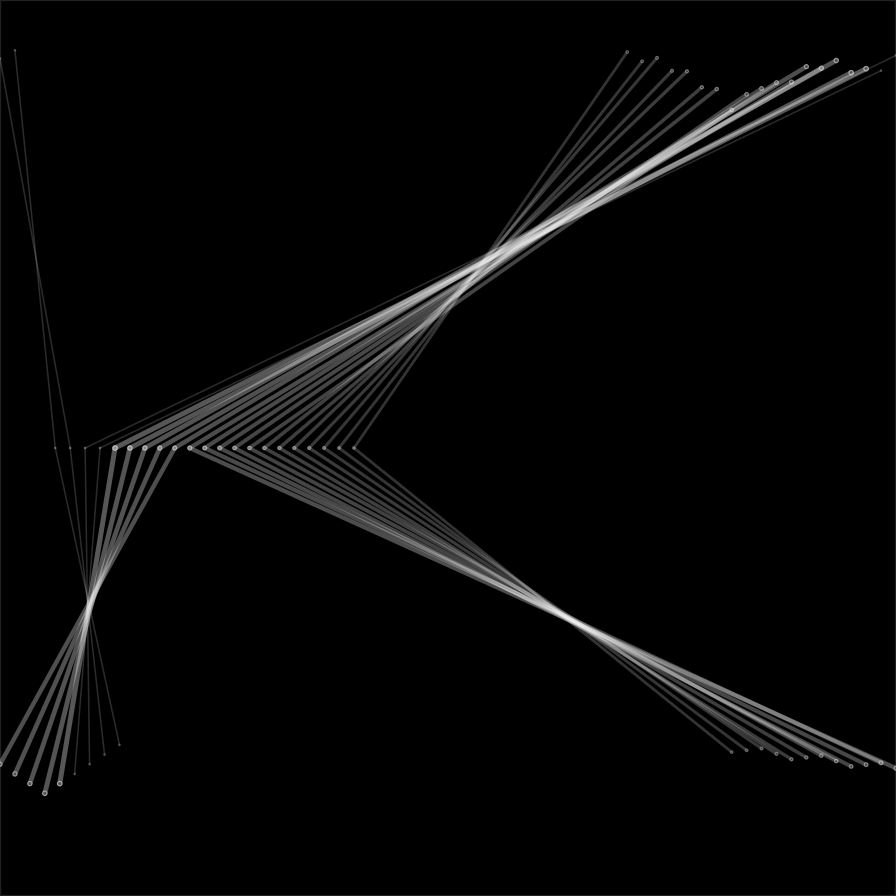
A Shadertoy shader for this background:

```glsl
// Fans of translucent white threads that cross in bright knots on black.
#define THREADS 21
#define STEPS 60.0        // columns across the canvas
#define ROW_START 0.0617  // x of the first node in the middle row
#define ROW_Y 0.5
#define THIN_COUNT 4.0    // faint threads at the left end
#define THIN_STYLE vec2(0.0017, 0.17)   // width, opacity
#define BOLD_STYLE vec2(0.0056, 0.34)
#define LIGHT_STYLE vec2(0.0031, 0.20)
#define RING_GAIN 1.5
#define FRAME_GRAY 0.13
#define PI 3.14159265

float bell(float x) { return exp(-x * x); }

// Column positions wrap around the canvas sides.
float columnX(float index) { return mod(index, STEPS + 1.0) / STEPS; }

// Upper ends: two humps, a small jolt and an alternating jitter.
vec2 upperEnd(float i) {
    float s = i - 12.0;
    float y = 0.940 - 0.0195 * bell((i - 4.0) / 1.8)
                    - 0.0495 * bell((i - 12.3) / 4.3)
                    - 0.0286 * s * bell(s)
                    + 0.004 * cos(PI * i);
    return vec2(columnX(62.0 - i), y);
}

// Lower ends: a V on the left fan, a rippled slope on the right fan.
vec2 lowerEnd(float i) {
    float leftY = 0.1146 + 0.0108 * abs(i - 5.0);
    float rightY = 0.1406 + 0.002 * (i - 8.0) - 0.004 * cos(0.5 * PI * i);
    return vec2(columnX(8.0 - i), i < 8.5 ? leftY : rightY);
}

float segmentDistance(vec2 p, vec2 a, vec2 b) {
    vec2 ab = b - a;
    float t = clamp(dot(p - a, ab) / dot(ab, ab), 0.0, 1.0);
    return length(p - a - ab * t);
}

// Smooth coverage of a stroke at distance d from its centre.
float stroke(float d, float width, float pixel) {
    return clamp((0.5 * width - d) / pixel + 0.5, 0.0, 1.0);
}

float ring(vec2 p, vec2 centre, float width, float pixel) {
    return stroke(abs(length(p - centre) - 0.45 * width), 0.0013, pixel);
}

// Lays translucent white over a gray value.
float lay(float base, float alpha) {
    return base + (1.0 - base) * min(alpha, 1.0);
}

void mainImage(out vec4 fragColor, in vec2 fragCoord) {
    vec2 p = fragCoord / iResolution.xy;
    float pixel = 1.0 / min(iResolution.x, iResolution.y);
    float gray = 0.0;

    // Hairline frame
    vec2 toEdge = min(p, 1.0 - p);
    gray += FRAME_GRAY * stroke(min(toEdge.x, toEdge.y), 0.0026, pixel);

    for (int k = 0; k < THREADS; k++) {
        float i = float(k);
        vec2 node = vec2(ROW_START + i / STEPS, ROW_Y);
        vec2 top = upperEnd(i);
        vec2 bottom = lowerEnd(i);
        float fade = (i - THIN_COUNT) / (float(THREADS - 1) - THIN_COUNT);
        vec2 style = i < THIN_COUNT ? THIN_STYLE
                                    : mix(BOLD_STYLE, LIGHT_STYLE, fade);

        // Two threads leave each node
        gray = lay(gray, style.y * stroke(segmentDistance(p, node, top), style.x, pixel));
        gray = lay(gray, style.y * stroke(segmentDistance(p, node, bottom), style.x, pixel));

        // Small rings on the node and on both ends
        float rings = max(ring(p, node, style.x, pixel),
                      max(ring(p, top, style.x, pixel), ring(p, bottom, style.x, pixel)));
        gray = lay(gray, RING_GAIN * style.y * rings);
    }

    fragColor = vec4(vec3(gray), 1.0);
}
```
